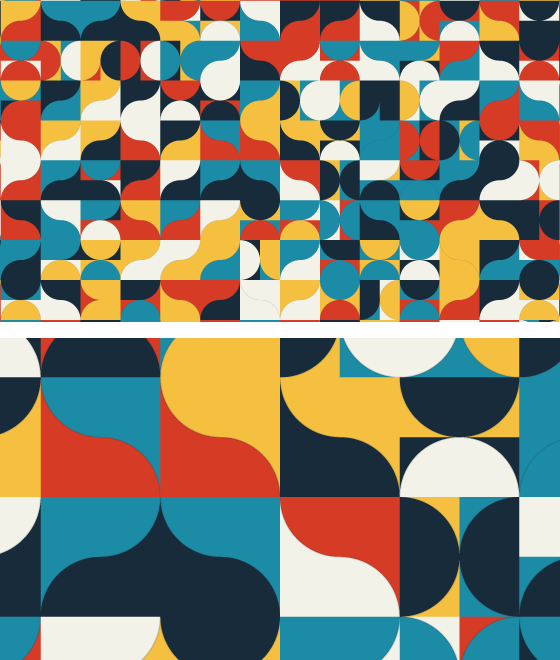
Top: the whole. Bottom: its middle third, enlarged.
Write a WebGL 2 fragment shader that draws this pattern.

```glsl
#version 300 es
precision highp float;
// Mid-century mosaic: square tiles of S-waves and facing half discs in five flat colours.

#define COLUMNS 14.04     // tiles across the canvas
#define MARGIN 0.02       // sliver before the first tile, in tiles
#define WAVE_SHARE 0.57   // share of tiles holding an S-wave
#define STACK_SHARE 0.26  // share of tiles split into upper and lower halves
#define DROP_SHARE 0.2    // share of halves with one rounded corner only
#define SAME_SHARE 0.05   // chance that a shape takes its ground colour
#define SEAM_WIDTH 0.014  // hairline along the arcs, in tiles
#define SEAM_ALPHA 0.16
#define SAMPLES 4         // antialiasing grid per pixel side
#define SEED 37u

uniform vec2 u_resolution;
out vec4 fragColor;

const vec3 PALETTE[5] = vec3[5](
    vec3(0.96, 0.75, 0.25),   // yellow
    vec3(0.09, 0.17, 0.23),   // navy
    vec3(0.11, 0.55, 0.65),   // teal
    vec3(0.84, 0.23, 0.15),   // red
    vec3(0.95, 0.95, 0.91));  // cream

// Integer hash of a tile and a channel, in 0..1.
float hash(ivec2 tile, uint channel) {
    uvec3 v = uvec3(uvec2(tile + 64), channel + SEED) * 1664525u + 1013904223u;
    for (int i = 0; i < 2; i++) {
        v.x += v.y * v.z;
        v.y += v.z * v.x;
        v.z += v.x * v.y;
        v ^= v >> 16u;
    }
    return float(v.x & 0xffffu) / 65536.0;
}

// S-wave between opposite corners, level at the tile centre; negative inside.
float waveDistance(vec2 q) {
    float side = q.y < 0.0 ? 1.0 : -1.0;
    vec2 r = q * side;
    float d = r.x < 0.0 ? -1.0 : length(r - vec2(0.0, -0.5)) - 0.5;
    return d * side;
}

// Half disc resting on the outer edge; a drop keeps one square corner.
float halfDistance(float along, float depth, bool drop) {
    return drop && along < 0.0 ? -1.0 : length(vec2(along, depth)) - 0.5;
}

// Flat colour of the mosaic at p, in tiles from the top left.
vec3 mosaic(vec2 p) {
    ivec2 tile = ivec2(floor(p));
    vec2 q = fract(p) - 0.5;
    float kind = hash(tile, 0u);
    q.x *= hash(tile, 1u) < 0.5 ? -1.0 : 1.0;

    float d;
    uint part = 0u;
    if (kind < WAVE_SHARE) {
        d = waveDistance(q);
    } else {
        if (kind > WAVE_SHARE + STACK_SHARE) q = q.yx;
        part = q.y < 0.0 ? 1u : 2u;
        bool drop = hash(tile, 10u + part) < DROP_SHARE;
        d = halfDistance(q.x, 0.5 - abs(q.y), drop);
    }

    // Ground colour, then a shape colour that rarely equals it.
    int ground = int(hash(tile, 20u + part) * 5.0);
    float pick = hash(tile, 30u + part);
    int shift = pick < SAME_SHARE ? 0
              : 1 + int(4.0 * (pick - SAME_SHARE) / (1.0 - SAME_SHARE));
    vec3 color = PALETTE[d < 0.0 ? (ground + shift) % 5 : ground];

    // Faint seam along the arc.
    float seam = step(abs(d), 0.5 * SEAM_WIDTH);
    return mix(color, PALETTE[1], SEAM_ALPHA * seam);
}

void main() {
    vec3 sum = vec3(0.0);
    for (int j = 0; j < SAMPLES; j++) {
        for (int i = 0; i < SAMPLES; i++) {
            vec2 offset = (vec2(i, j) + 0.5) / float(SAMPLES) - 0.5;
            vec2 pos = gl_FragCoord.xy + offset;
            pos.y = u_resolution.y - pos.y;
            sum += mosaic(pos / u_resolution.x * COLUMNS - MARGIN);
        }
    }
    fragColor = vec4(sum / float(SAMPLES * SAMPLES), 1.0);
}
```
